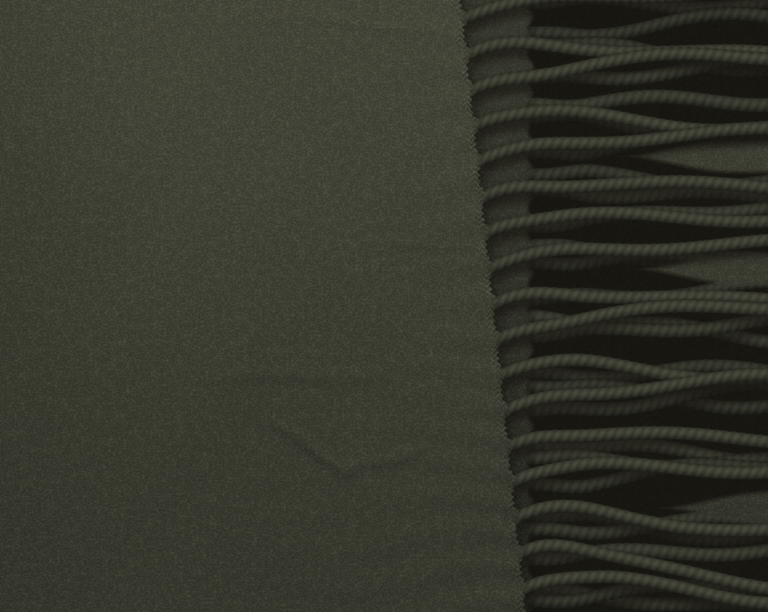
This texture is drawn by a Shadertoy shader. Its source:

```glsl
const vec3 OLIVE = vec3(1.0, 1.02, 0.83);
const vec3 SHADOW = vec3(0.095, 0.088, 0.068);
const float CORD_GAP = 0.0582;
const float TOP_CORD = 0.971;
const float LOWER_HEM = 0.866;

float hash(vec2 p) {
    p = fract(p * vec2(0.1031, 0.1137));
    p += dot(p, p.yx + 33.33);
    return fract((p.x + p.y) * p.x * 17.0);
}

// Distance to the nearest scattered cell point
float cellular(vec2 p) {
    vec2 cell = floor(p), f = p - cell;
    float nearest = 2.0;
    for (int y = -1; y <= 1; y++)
        for (int x = -1; x <= 1; x++) {
            vec2 o = vec2(x, y), id = cell + o + 50.0;
            vec2 jitter = vec2(hash(id), hash(id + 71.7));
            nearest = min(nearest, length(o + jitter - f));
        }
    return nearest;
}

float mottle(vec2 p) {
    return sin(p.x * 9.0 + 2.0 * sin(p.y * 7.0))
         + 0.6 * sin(p.y * 23.0 + 3.0 * sin(p.x * 11.0))
         + 0.4 * sin(p.x * 41.0 - p.y * 33.0 + sin(p.y * 19.0));
}

float hemLine(float y) {
    return 0.858 - 0.106 * y;
}

vec3 fabric(vec2 p, float grain) {
    float level = mix(0.216, 0.272, smoothstep(-0.1, 1.1, p.y));
    level *= 0.93 + 0.07 * smoothstep(-0.1, 0.3, p.x);
    level += 0.0022 * mottle(p) + 0.055 * grain;
    return level * OLIVE;
}

// Soft fold with a dark valley and a lit upper lip
float crease(vec2 p, vec2 a, vec2 b, float width) {
    vec2 along = b - a;
    float t = dot(p - a, along) / dot(along, along);
    float bow = 0.006 * sin(t * 6.28);
    float d = (dot(p - a, vec2(-along.y, along.x)) / length(along) - bow) / width;
    float ends = smoothstep(-0.15, 0.3, t) * smoothstep(1.15, 0.7, t);
    return ends * (0.6 * exp(-(d - 1.6) * (d - 1.6)) - exp(-d * d));
}

float folds(vec2 p, float hem) {
    float s = crease(p, vec2(0.42, 0.31), vec2(0.59, 0.215), 0.008);
    s += 0.7 * crease(p, vec2(0.55, 0.215), vec2(0.70, 0.265), 0.008);
    s += 0.5 * crease(p, vec2(0.34, 0.37), vec2(0.66, 0.385), 0.010);
    s += 0.5 * crease(p, vec2(0.62, 0.585), vec2(0.79, 0.60), 0.007);
    s += 0.3 * crease(p, vec2(0.42, 0.96), vec2(0.74, 0.95), 0.008);
    // Ripples pulled by the cords, stronger towards the bottom
    float reach = mix(0.20, 0.07, smoothstep(0.0, 0.5, p.y));
    float pull = exp(-max(hem - p.x, 0.0) / reach) * mix(0.6, 0.25, p.y);
    return s + pull * sin(p.y * 108.0 + 2.0 * sin(p.x * 13.0 + p.y * 9.0));
}

// Twisted yarn laid over the current colour with a shadow beneath it
vec3 layCord(vec3 under, vec2 p, float x0, float yc, float radius, float level, float px) {
    float d = (p.y - yc) / radius;
    float on = smoothstep(x0 - 0.012, x0 + 0.012, p.x);
    float shade = on * smoothstep(2.6, 0.4, abs(d + 1.0));
    under = mix(under, SHADOW, 0.62 * shade);
    float twist = sin(p.x * 430.0 - d * 2.2);
    float light = level * (0.78 + 0.34 * smoothstep(-1.0, 0.6, d) + 0.10 * twist);
    light *= 1.0 - 0.35 * d * d;
    float edge = px / radius;
    float cover = on * (1.0 - smoothstep(1.0 - edge, 1.0 + edge, abs(d) + 0.06 * twist));
    return mix(under, light * OLIVE, cover);
}

float frontPath(float i, float y0, float t) {
    float rise = 0.03 * cos(2.73 * (i - 2.0)) - 0.07 * smoothstep(12.5, 14.5, i);
    float wave = 0.007 * sin(t * 14.0 + i * 1.9) * smoothstep(0.0, 0.15, t);
    return y0 + 0.025 * (1.0 - exp(-t / 0.05)) + rise * smoothstep(0.0, 0.42, t) + wave;
}

float backPath(float j, float t) {
    float y0 = 0.995 - 0.0395 * j + 0.012 * sin(j * 4.1);
    return y0 + 0.035 * sin(j * 2.3) * smoothstep(0.0, 0.4, t)
         + 0.009 * sin(t * 17.0 + j * 2.7) * smoothstep(0.0, 0.1, t);
}

// Flat cloth showing through an opening between bundles
vec3 opening(vec3 under, vec2 p, float y, float startX, vec3 cloth) {
    float halfHeight = 0.032 * smoothstep(startX, startX + 0.22, p.x);
    float inside = smoothstep(0.0, 0.012, halfHeight - abs(p.y - y));
    return mix(under, cloth * 0.92, inside);
}

void mainImage(out vec4 fragColor, in vec2 fragCoord) {
    float px = 1.0 / iResolution.y;
    vec2 p = fragCoord * px;
    float grain = cellular(p * vec2(230.0, 270.0)) - 0.45 + 0.4 * (cellular(p * 75.0) - 0.45);
    vec3 cloth = fabric(p, grain);

    // Lower cloth strip and its fringe
    vec3 col = mix(cloth * 0.80, SHADOW, smoothstep(-0.004, 0.006, p.x - LOWER_HEM - 0.004 * sin(p.y * 150.0)));
    for (float j = 0.0; j < 26.0; j++)
        col = layCord(col, p, LOWER_HEM, backPath(j, p.x - LOWER_HEM), 0.0115, 0.205 + 0.015 * sin(j * 5.0), px);
    col = opening(col, p, 0.745, 0.98, cloth);
    col = opening(col, p, 0.560, 1.00, cloth);
    col = opening(col, p, 0.170, 1.04, cloth);

    // Upper cloth with a scalloped, stitched hem
    float phase = (p.y - TOP_CORD) / CORD_GAP;
    float scallop = 0.014 * pow(0.5 + 0.5 * cos(6.2832 * phase), 3.0);
    float hem = hemLine(p.y) + scallop + 0.002 * sin(p.y * 610.0);
    float side = p.x - hem;
    col *= 1.0 - 0.4 * exp(-max(side, 0.0) / 0.012);
    float stitch = smoothstep(-0.022, -0.006, side) * sin(p.y * 720.0 + 2.0 * sin(p.x * 500.0));
    vec3 upper = cloth * (1.0 + 0.12 * folds(p, hem) + 0.12 * stitch);
    col = mix(col, upper, 1.0 - smoothstep(-px, px, side));

    // Front fringe
    for (float i = 0.0; i < 17.0; i++) {
        float y0 = TOP_CORD - CORD_GAP * i;
        float x0 = hemLine(y0) + 0.006;
        float yc = frontPath(i, y0, max(p.x - x0, 0.0));
        col = layCord(col, p, x0, yc, 0.0105, 0.245, px);
    }
    col += 0.018 * grain;
    fragColor = vec4(col, 1.0);
}
```
